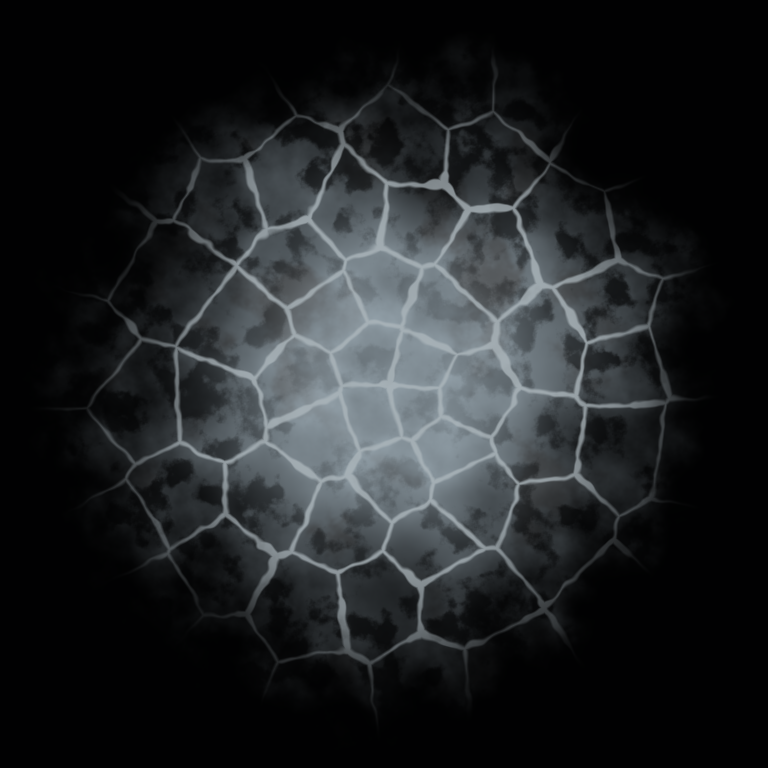
Write a Shadertoy shader that draws this texture.

```glsl
#define RINGS 5
#define JITTER 0.62
#define VEIN_WIDTH 0.0026
#define VEIN_COLOR vec3(0.67, 0.71, 0.73)
#define STONE_COLOR vec3(0.535, 0.585, 0.615)
#define STAIN_COLOR vec3(0.31, 0.29, 0.28)
#define VOID_COLOR vec3(0.004, 0.005, 0.007)
#define FADE_START 0.09
#define FADE_END 0.435
#define CENTER vec2(0.005, 0.003)

float hash(vec2 p) {
    return fract(sin(dot(p, vec2(127.1, 311.7))) * 43758.5453);
}

float noise(vec2 p) {
    vec2 cell = floor(p), f = fract(p);
    f = f * f * (3.0 - 2.0 * f);
    float low = mix(hash(cell), hash(cell + vec2(1, 0)), f.x);
    float high = mix(hash(cell + vec2(0, 1)), hash(cell + vec2(1, 1)), f.x);
    return mix(low, high, f.y);
}

float fbm(vec2 p) {
    float sum = 0.0, amplitude = 0.516;
    for (int i = 0; i < 5; i++) {
        sum += amplitude * noise(p);
        p = mat2(1.6, 1.2, -1.2, 1.6) * p + 7.3;
        amplitude *= 0.5;
    }
    return sum;
}

// Sites lie on widening rings, each holding four more than the last
vec2 ringSite(int ring, int index) {
    float k = float(ring), i = float(index);
    float radius = 0.041 + 0.069 * k + 0.006 * k * k;
    float turn = 6.28319 / (4.0 * (k + 1.0));
    vec2 shift = JITTER * (vec2(hash(vec2(i, k + 2.0)), hash(vec2(i + 31.0, k))) - 0.5);
    float angle = (i + 0.5 * mod(k + 1.0, 2.0) + shift.x) * turn;
    radius += shift.y * min(0.35 * radius, 0.09);
    return radius * vec2(cos(angle), sin(angle));
}

// Distance to the nearest border between cells
float cellBorder(vec2 p) {
    vec2 nearest = vec2(0);
    float best = 10.0;
    for (int k = 0; k < RINGS; k++)
        for (int i = 0; i < 4 * (k + 1); i++) {
            vec2 site = ringSite(k, i);
            float d = dot(p - site, p - site);
            if (d < best) { best = d; nearest = site; }
        }
    float border = 10.0;
    for (int k = 0; k < RINGS; k++)
        for (int i = 0; i < 4 * (k + 1); i++) {
            vec2 site = ringSite(k, i), gap = site - nearest;
            if (dot(gap, gap) > 1e-6)
                border = min(border, dot(0.5 * (site + nearest) - p, normalize(gap)));
        }
    return border;
}

float softSpot(vec2 p, vec2 center, float size) {
    vec2 q = (p - center) / size;
    return exp(-dot(q, q));
}

void mainImage(out vec4 fragColor, in vec2 fragCoord) {
    float shortSide = min(iResolution.x, iResolution.y);
    vec2 p = (fragCoord - 0.5 * iResolution.xy) / shortSide - CENTER;
    float radius = length(p);

    // Ragged radial cloud
    float drift = fbm(p * 7.0 + 3.0) - 0.5;
    float wisps = fbm(p * 23.0 + 11.0) - 0.5;
    float rim = smoothstep(0.08, 0.36, radius);
    float cloud = 1.0 - smoothstep(FADE_START, FADE_END, radius + 0.17 * drift + 0.12 * rim * wisps);

    // Mottled stone, cleaner towards the middle
    float grain = fbm(p * 34.0 + 19.0);
    float pits = smoothstep(0.53, 0.32, grain);
    float light = cloud * (1.0 - pits * mix(0.12, 0.72, rim));
    light *= 0.94 + 0.25 * drift + 0.22 * wisps;

    // Broad shadows over the outer cells
    float shadow = softSpot(p, vec2(0.06, 0.265), 0.07)
                 + softSpot(p, vec2(0.265, -0.07), 0.055)
                 + softSpot(p, vec2(0.0, -0.27), 0.08);
    light *= 1.0 - 0.5 * min(shadow, 1.0);

    // Veins with rough sides and occasional swellings
    vec2 wobble = vec2(noise(p * 65.0), noise(p * 65.0 + 40.0)) - 0.5;
    float border = cellBorder(p + 0.005 * wobble);
    float swelling = smoothstep(0.64, 0.86, noise(p * 27.0 + 5.0));
    float width = VEIN_WIDTH * (0.65 + 0.7 * noise(p * 110.0) + 1.1 * swelling);
    width *= mix(1.0, 0.55, smoothstep(0.25, 0.45, radius));
    float blur = 0.0012 + 0.7 / shortSide;
    float vein = 1.0 - smoothstep(width - blur, width + blur, border);
    float veinFade = 1.0 - smoothstep(0.22, 0.45, radius + 0.12 * drift);
    float halo = exp(-border * 75.0) * veinFade;

    // Colour layers
    float stain = smoothstep(0.54, 0.74, fbm(p * 16.0 + 53.0)) * 0.45;
    vec3 stone = mix(STONE_COLOR, STAIN_COLOR, stain * smoothstep(0.03, 0.2, radius));
    vec3 color = VOID_COLOR + stone * light;
    color += STONE_COLOR * halo * 0.09;
    color = mix(color, VEIN_COLOR, vein * veinFade * 0.8);
    fragColor = vec4(color, 1.0);
}
```
